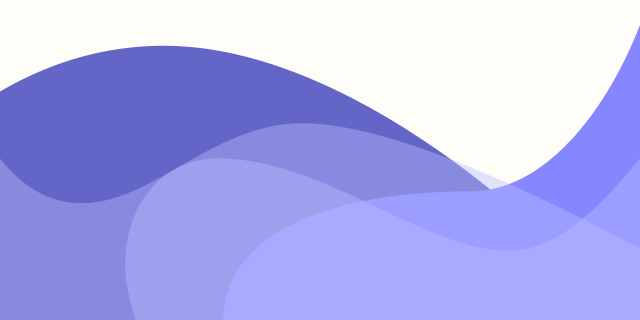
Give the GLSL for this background, as a WebGL 2 fragment shader.

```glsl
#version 300 es
precision highp float;

uniform vec2 u_resolution;
out vec4 fragColor;

#define CREAM vec3(1.0, 0.992, 0.973)
#define INDIGO vec3(0.388, 0.396, 0.780)
#define BLUE vec3(0.525, 0.530, 1.0)
#define VEIL vec3(0.730, 0.735, 1.0)
#define VEIL_ALPHA 0.43
#define STEPS 28

// Running state of one wave: x = squared distance to its edge, y = +1 outside, -1 inside
const vec2 EMPTY = vec2(1e6, 1.0);

vec2 bezier(vec2 a, vec2 b, vec2 c, vec2 d, float t) {
    float s = 1.0 - t;
    return s * s * s * a + 3.0 * s * s * t * b + 3.0 * s * t * t * c + t * t * t * d;
}

// Adds a cubic piece of edge; each crossing above p flips inside and outside
vec2 addEdge(vec2 state, vec2 p, vec2 a, vec2 b, vec2 c, vec2 d) {
    vec2 start = a;
    for (int i = 1; i <= STEPS; i++) {
        vec2 end = bezier(a, b, c, d, float(i) / float(STEPS));
        vec2 along = end - start;
        vec2 toP = p - start;
        vec2 gap = toP - along * clamp(dot(toP, along) / dot(along, along), 0.0, 1.0);
        state.x = min(state.x, dot(gap, gap));
        if ((start.x > p.x) != (end.x > p.x)) {
            float edgeY = start.y + along.y * toP.x / along.x;
            if (edgeY > p.y) state.y = -state.y;
        }
        start = end;
    }
    return state;
}

// Smooth fill from the signed distance
float coverage(vec2 state, float pixel) {
    return clamp(0.5 - state.y * sqrt(state.x) / pixel, 0.0, 1.0);
}

vec2 indigoHill(vec2 p) {
    vec2 crest = vec2(0.513, 0.857);
    vec2 s = addEdge(EMPTY, p, vec2(0.0, 0.714), vec2(0.156, 0.805), vec2(0.326, 0.857), crest);
    return addEdge(s, p, crest, vec2(0.859, 0.857), vec2(1.229, 0.651), vec2(1.531, 0.409));
}

vec2 blueSwell(vec2 p) {
    vec2 shelf = vec2(1.471, 0.402);
    vec2 s = addEdge(EMPTY, p, vec2(0.698, 0.0), vec2(0.698, 0.258), vec2(1.008, 0.402), shelf);
    return addEdge(s, p, shelf, vec2(1.693, 0.402), vec2(1.888, 0.635), vec2(2.0, 0.922));
}

vec2 wideVeil(vec2 p) {
    vec2 trough = vec2(0.255, 0.365);
    vec2 crest = vec2(0.943, 0.615);
    vec2 s = addEdge(EMPTY, p, vec2(0.0, 0.505), vec2(0.078, 0.406), vec2(0.164, 0.365), trough);
    s = addEdge(s, p, trough, vec2(0.479, 0.365), vec2(0.667, 0.615), crest);
    return addEdge(s, p, crest, vec2(1.224, 0.615), vec2(1.661, 0.401), vec2(2.0, 0.224));
}

vec2 foldedVeil(vec2 p) {
    vec2 bulge = vec2(0.391, 0.172);
    vec2 crest = vec2(0.682, 0.505);
    vec2 trough = vec2(1.589, 0.216);
    vec2 s = addEdge(EMPTY, p, vec2(0.424, 0.0), vec2(0.409, 0.052), vec2(0.391, 0.109), bulge);
    s = addEdge(s, p, bulge, vec2(0.391, 0.362), vec2(0.508, 0.505), crest);
    s = addEdge(s, p, crest, vec2(1.010, 0.505), vec2(1.328, 0.216), trough);
    return addEdge(s, p, trough, vec2(1.732, 0.216), vec2(1.862, 0.336), vec2(2.0, 0.505));
}

void main() {
    // Canvas space: x in 0..2, y in 0..1
    vec2 p = gl_FragCoord.xy / u_resolution * vec2(2.0, 1.0);
    float pixel = 1.0 / u_resolution.y;

    // Opaque waves
    vec3 color = mix(CREAM, INDIGO, coverage(indigoHill(p), pixel));
    color = mix(color, BLUE, coverage(blueSwell(p), pixel));

    // Translucent waves
    color = mix(color, VEIL, VEIL_ALPHA * coverage(wideVeil(p), pixel));
    color = mix(color, VEIL, VEIL_ALPHA * coverage(foldedVeil(p), pixel));

    fragColor = vec4(color, 1.0);
}
```
